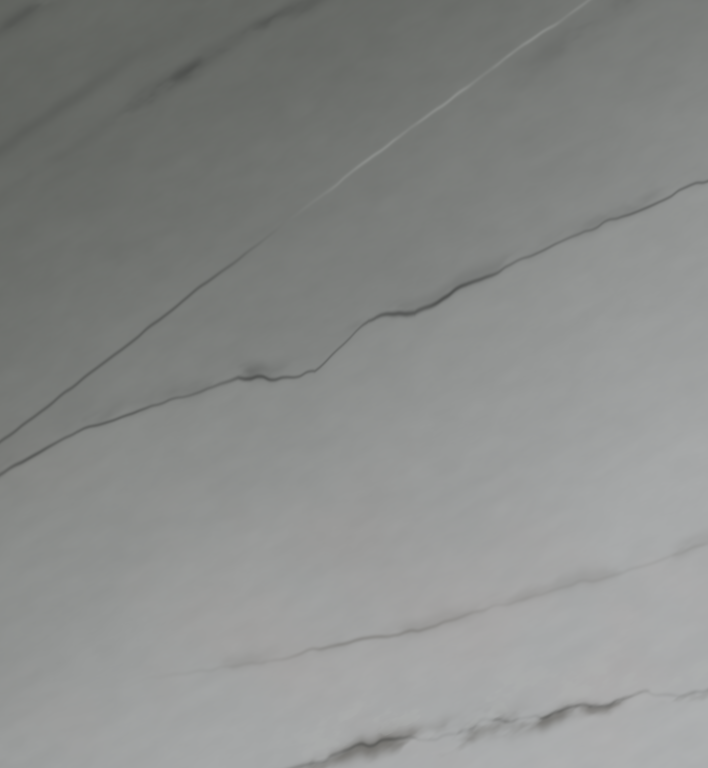
This texture is drawn by a WebGL 2 fragment shader. Its source:

```glsl
#version 300 es
precision highp float;
// Grey honed marble: soft diagonal shading, fine slanted grain and thin dark veins.
uniform vec2 u_resolution;
out vec4 fragColor;

const vec3 SHADE_COLOR = vec3(0.395, 0.405, 0.388);
const vec3 LIGHT_COLOR = vec3(0.655, 0.662, 0.664);
const vec3 VEIN_COLOR = vec3(0.23, 0.235, 0.23);
const vec3 STAIN_COLOR = vec3(0.36, 0.35, 0.33);
const vec3 PALE_COLOR = vec3(0.68, 0.69, 0.68);
const vec2 SHADE_SLOPE = vec2(0.40, 0.62);
const float GRAIN_ANGLE = 0.52;
const float GRAIN_CONTRAST = 0.022;
const float CLOUD_CONTRAST = 0.035;
const float VEIN_WIDTH = 0.0030;

float hash(vec2 p) {
  vec3 q = fract(vec3(p.xyx) * 0.1031);
  q += dot(q, q.yzx + 33.33);
  return fract((q.x + q.y) * q.z);
}

float noise(vec2 p) {
  vec2 i = floor(p), f = fract(p);
  f = f * f * f * (f * (f * 6.0 - 15.0) + 10.0);
  return mix(mix(hash(i), hash(i + vec2(1, 0)), f.x),
             mix(hash(i + vec2(0, 1)), hash(i + vec2(1, 1)), f.x), f.y);
}

float fbm(vec2 p) {
  float sum = 0.0, amp = 0.5;
  for (int i = 0; i < 4; i++) {
    sum += amp * noise(p);
    p = mat2(1.6, 1.2, -1.2, 1.6) * p + 7.3;
    amp *= 0.5;
  }
  return sum / 0.9375;
}

mat2 rotation(float a) { return mat2(cos(a), -sin(a), sin(a), cos(a)); }

float ridge(float d, float width) { return exp(-d * d / (width * width)); }

// Triangular bend with its own run-in and run-out.
float kink(float x, float center, float runIn, float runOut) {
  return max(0.0, 1.0 - max((center - x) / runIn, (x - center) / runOut));
}

float jitter(float x, float seed) {
  return 0.009 * (noise(vec2(x * 19.0, seed)) - 0.5)
       + 0.005 * (noise(vec2(x * 62.0, seed + 5.0)) - 0.5);
}

float mainVeinHeight(float x) {
  return 0.378 + 0.418 * x + 0.014 * kink(x, 0.10, 0.10, 0.2)
       - 0.036 * kink(x, 0.41, 0.10, 0.07) - 0.013 * kink(x, 0.54, 0.05, 0.07)
       + jitter(x, 2.0);
}

void main() {
  vec2 p = gl_FragCoord.xy / u_resolution.y;
  vec2 g = rotation(GRAIN_ANGLE) * p;
  float cloud = fbm(g * vec2(3.0, 7.0) + 4.0) - 0.5;
  float grain = fbm(g * vec2(30.0, 62.0)) - 0.5;
  float patches = fbm(g * vec2(14.0, 32.0) + 9.0);
  float breakup = smoothstep(0.3, 0.68, patches);

  // Base shading, lighter below the main vein
  float mainD = (p.y - mainVeinHeight(p.x)) * 0.92;
  float light = smoothstep(-0.02, 0.92, dot(SHADE_SLOPE, vec2(p.x, 1.0 - p.y)));
  vec3 col = mix(SHADE_COLOR, LIGHT_COLOR, light);
  col += 0.013 * (1.0 - 2.0 * smoothstep(-0.012, 0.012, mainD));
  col += CLOUD_CONTRAST * cloud + GRAIN_CONTRAST * grain;
  float warmth = smoothstep(0.5, 0.75, fbm(p * 4.5 + 21.0)) * smoothstep(0.55, 0.2, p.y);
  col += warmth * vec3(0.008, -0.002, -0.004);

  // Main vein: sharp core with a smoky upper edge
  float swell = kink(p.x, 0.53, 0.06, 0.16) + 0.5 * kink(p.x, 0.325, 0.08, 0.06)
              + 0.5 * kink(p.x, 0.0, 0.1, 0.12);
  float core = ridge(mainD, VEIN_WIDTH * (0.75 + 0.5 * swell));
  float strength = 0.22 + 0.25 * noise(vec2(p.x * 24.0, 8.0)) + 0.32 * swell;
  col = mix(col, VEIN_COLOR, core * min(strength, 0.75));
  float smoke = ridge(mainD - 0.006, 0.011) * breakup;
  col = mix(col, VEIN_COLOR, smoke * (0.14 + 0.16 * kink(p.x, 0.325, 0.06, 0.05)));

  // Straight upper vein: dark at the left, turning pale to the right
  float upperD = (p.y - 0.423 - 0.785 * p.x + 0.04 * p.x * p.x - 0.4 * jitter(p.x, 31.0)) * 0.79;
  float upper = ridge(upperD, VEIN_WIDTH * 0.8);
  col = mix(col, VEIN_COLOR, upper * 0.42 * smoothstep(0.40, 0.24, p.x));
  col = mix(col, PALE_COLOR, upper * (0.15 + 0.2 * breakup) * smoothstep(0.34, 0.5, p.x));
  float dusk = ridge(upperD + 0.025, 0.016) * smoothstep(0.60, 0.78, p.x);
  col = mix(col, VEIN_COLOR, dusk * 0.16 * (0.4 + breakup));

  // Diffuse bands in the dark corner
  float bandD = (p.y - 0.74 - 0.77 * p.x + 0.32 * p.x * p.x) * 0.82 + 0.012 * (patches - 0.5);
  float bandFade = 0.15 + 0.85 * smoothstep(0.12, 0.22, p.x) * smoothstep(0.47, 0.34, p.x);
  col = mix(col, VEIN_COLOR, ridge(bandD, 0.010) * bandFade * (0.15 + 0.40 * breakup));
  float edgeD = (p.y - 0.805 - 0.69 * p.x) * 0.82 + 0.3 * jitter(p.x, 44.0);
  col = mix(col, VEIN_COLOR, ridge(edgeD, 0.009) * 0.17 * smoothstep(0.30, 0.05, p.x));
  float cornerD = (p.y - 0.96 - 0.68 * p.x) * 0.82;
  col = mix(col, VEIN_COLOR, ridge(cornerD, 0.009) * 0.35 * breakup);

  // Faint lower vein
  float faintD = p.y - 0.09 - 0.10 * p.x - 0.13 * p.x * p.x - 0.9 * jitter(p.x, 57.0);
  float faintFade = smoothstep(0.1, 0.35, p.x);
  float faintCore = ridge(faintD, VEIN_WIDTH) * (0.08 + 0.24 * kink(p.x, 0.47, 0.12, 0.18));
  col = mix(col, STAIN_COLOR, faintFade * (faintCore + 0.13 * breakup * ridge(faintD - 0.004, 0.012)));

  // Mottled bottom vein with a brownish stain
  float run = p.x - 0.39;
  float lowD = p.y - 0.004 - 0.24 * run + 0.09 * run * run - 1.6 * jitter(p.x, 73.0);
  float lowFade = smoothstep(-0.06, 0.06, run);
  float stain = ridge(lowD + 0.004, 0.006 + 0.014 * kink(p.x, 0.57, 0.2, 0.24));
  col = mix(col, STAIN_COLOR, lowFade * stain * breakup * 0.62);
  col = mix(col, VEIN_COLOR, lowFade * ridge(lowD, VEIN_WIDTH) * (0.08 + 0.32 * breakup));
  float flecks = ridge(lowD - 0.03, 0.035) * smoothstep(0.05, 0.2, grain);
  col = mix(col, PALE_COLOR, lowFade * flecks * 0.35);

  fragColor = vec4(clamp(col, 0.0, 1.0), 1.0);
}
```
